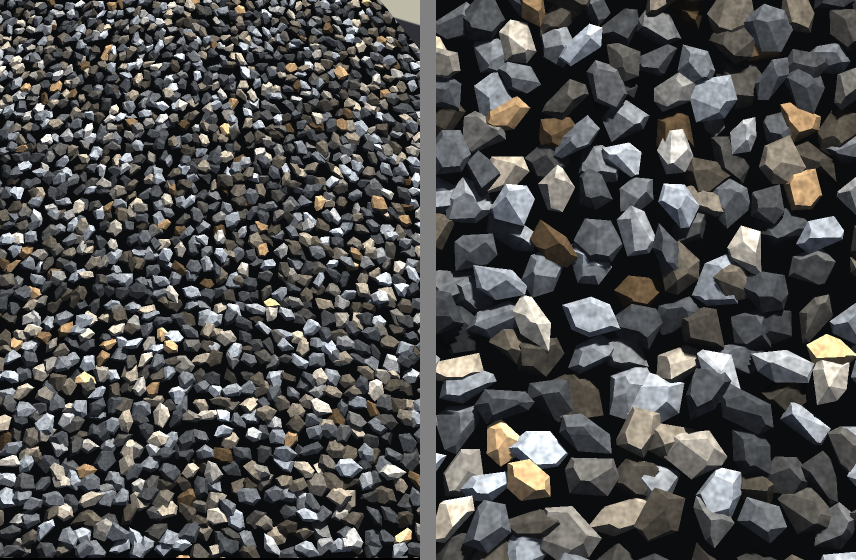
Left, the full canvas; right, a detail of the centre.
This texture is drawn by a Shadertoy shader. Its source:

```glsl
// A sunlit heap of crushed grey stone receding up the canvas.
// Each grid cell holds one random convex polyhedron; the highest one is seen,
// and a short march towards the sun casts hard shadows between the stones.

const float TAU = 6.2831853;
const int SIDES = 6;
const vec3 SUN_DIR = vec3(0.22, 0.66, 0.72);
const vec3 SUN_COLOR = vec3(1.16, 1.13, 1.07);
const vec3 SKY_COLOR = vec3(0.27, 0.29, 0.33);
const vec3 GAP_COLOR = vec3(0.045, 0.046, 0.055);

struct Hit {
    float height;
    vec3 normal;
    vec2 cell;
};

vec4 hash4(vec2 p) {
    vec4 q = fract(p.xyxy * vec4(0.1031, 0.1030, 0.0973, 0.1099));
    q += dot(q, q.wzxy + 33.33);
    return fract((q.xxyz + q.yzzw) * q.zywx);
}

float gradientNoise(vec2 p) {
    vec2 i = floor(p), f = fract(p);
    vec2 u = f * f * f * (f * (f * 6.0 - 15.0) + 10.0);
    vec2 e = vec2(0.0, 1.0);
    float a = dot(hash4(i).xy * 2.0 - 1.0, f);
    float b = dot(hash4(i + e.yx).xy * 2.0 - 1.0, f - e.yx);
    float c = dot(hash4(i + e.xy).xy * 2.0 - 1.0, f - e.xy);
    float d = dot(hash4(i + e.yy).xy * 2.0 - 1.0, f - e.yy);
    return mix(mix(a, b, u.x), mix(c, d, u.x), u.y);
}

// Perspective: stones shrink linearly with height on the canvas.
vec2 groundPlane(vec2 uv, float nearSize, float shrink) {
    float size = nearSize - shrink * uv.y;
    return vec2((uv.x - 0.5) / size, -log(size / nearSize) / shrink) + 60.0;
}

// Keeps the stone of this cell if it rises above the current hit.
void addStone(vec2 p, vec2 cell, inout Hit hit) {
    vec4 place = hash4(cell);
    vec4 form = hash4(cell + 57.0);
    float angle = (place.z - 0.5) * 2.6;
    float c = cos(angle), s = sin(angle);
    mat2 turn = mat2(c, -s, s, c);
    vec2 squash = vec2(1.0, 1.0 / mix(0.58, 0.95, form.x));
    vec2 q = turn * (p - cell - 0.5 - 0.75 * (place.xy - 0.5)) * squash;
    if (dot(q, q) > 1.0) return;

    // A tilted top face, cut by sloping side faces.
    vec2 slope = (form.yz - 0.5) * 0.9;
    float top = 0.36 + dot(slope, q);
    for (int i = 0; i < SIDES; i++) {
        float k = float(i);
        vec3 r = fract(form.wxy * (7.3 + 5.1 * k) + place.zwx * 3.7);
        float a = (k + 0.65 * r.x) * TAU / float(SIDES);
        vec2 dir = vec2(cos(a), sin(a));
        float inside = mix(0.43, 0.74, r.y) - dot(q, dir);
        if (inside < 0.0) return;
        float steep = mix(0.45, 2.3, r.z);
        float face = 0.06 + steep * inside;
        if (face < top) {
            top = face;
            slope = -steep * dir;
        }
    }
    float height = top + 0.75 * place.w;
    if (height > hit.height) {
        hit.height = height;
        hit.normal = normalize(vec3(-(slope * squash) * turn, 1.0));
        hit.cell = cell;
    }
}

Hit findStone(vec2 p) {
    Hit hit = Hit(0.0, vec3(0.0, 0.0, 1.0), vec2(0.0));
    vec2 base = floor(p);
    for (int y = -1; y <= 1; y++)
        for (int x = -1; x <= 1; x++)
            addStone(p, base + vec2(x, y), hit);
    return hit;
}

float sunlight(vec2 p, float height, vec3 sun) {
    float lit = 1.0;
    for (int i = 1; i <= 5; i++) {
        float t = 0.07 * float(i) + 0.025 * float(i * i);
        float clearance = height + t * sun.z - findStone(p + t * sun.xy).height;
        lit = min(lit, smoothstep(-0.07, 0.02, clearance));
    }
    return lit;
}

// Mostly slate grey, some pale or tan, a few ochre.
vec3 stoneColor(vec2 cell) {
    vec4 r = hash4(cell + 131.0);
    float tone = mix(0.27, 0.82, pow(r.x, 1.7));
    vec3 tint = mix(vec3(0.96, 1.0, 1.05), vec3(1.07, 1.0, 0.89), smoothstep(0.35, 0.9, r.y));
    tint = mix(tint, vec3(1.22, 1.0, 0.74), step(0.955, r.z));
    return tone * tint;
}

vec3 gravel(vec2 uv) {
    vec2 p = groundPlane(uv, 0.042, 0.0165);
    Hit hit = findStone(p);
    if (hit.height <= 0.0) return GAP_COLOR;
    vec3 sun = normalize(SUN_DIR);
    float lit = sunlight(p, hit.height, sun) * max(dot(hit.normal, sun), 0.0);
    float open = smoothstep(0.0, 0.8, hit.height);
    float grain = gradientNoise(p * 4.0 + hit.cell) + 0.8 * gradientNoise(p * 9.0);
    float patches = 1.0 + 0.25 * gradientNoise(uv * vec2(4.0, 7.0));
    vec3 light = SKY_COLOR * mix(0.45, 1.0, open) + SUN_COLOR * lit;
    return stoneColor(hit.cell) * light * (1.0 + 0.3 * grain) * patches;
}

vec3 scene(vec2 uv) {
    // Pale wall over a dark strip, beyond the heap at the upper right.
    if ((uv.x - 0.905) * 1.25 + uv.y > 1.333) {
        float wall = smoothstep(1.27, 1.276, uv.y + 0.3 * (uv.x - 1.0));
        return mix(vec3(0.18, 0.19, 0.21), vec3(0.74, 0.73, 0.66), wall);
    }
    return gravel(uv) * step(0.005, uv.y);
}

void mainImage(out vec4 fragColor, in vec2 fragCoord) {
    // Four samples per pixel smooth all edges.
    vec3 color = vec3(0.0);
    for (int i = 0; i < 4; i++) {
        vec2 offset = vec2(i % 2, i / 2) * 0.5 - 0.25;
        color += min(scene((fragCoord + offset) / iResolution.x), 1.0);
    }
    fragColor = vec4(color * 0.25, 1.0);
}
```
